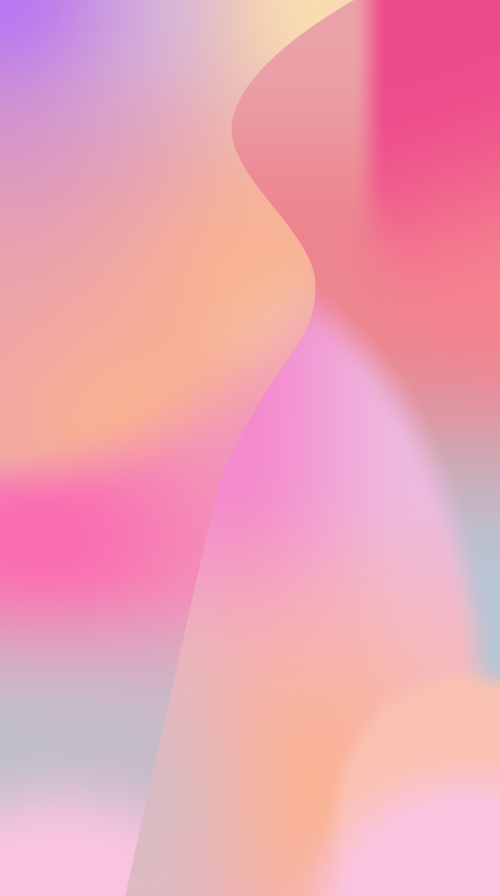
A Shadertoy shader for this background:

```glsl
// Two soft pastel gradient sheets that meet along one flowing S-shaped edge.
// Each sheet layers gaussian glows and soft ellipses over a base gradient;
// the edge is a sum of smooth ramps giving x as a function of height.

#define VIOLET   vec3(0.72, 0.47, 0.95)
#define CREAM    vec3(0.98, 0.89, 0.69)
#define APRICOT  vec3(0.98, 0.70, 0.56)
#define ROSE     vec3(0.93, 0.64, 0.67)
#define HOT_PINK vec3(0.98, 0.42, 0.69)
#define CRIMSON  vec3(0.93, 0.30, 0.55)
#define ORCHID   vec3(0.96, 0.53, 0.80)
#define LILAC    vec3(0.93, 0.73, 0.88)
#define MIST     vec3(0.72, 0.77, 0.83)
#define BLUSH    vec3(0.98, 0.77, 0.88)

// Gaussian falloff around a centre
float glow(vec2 p, vec2 centre, vec2 radius) {
    vec2 q = (p - centre) / radius;
    return exp(-dot(q, q));
}

// Filled ellipse with a soft rim
float lobe(vec2 p, vec2 centre, vec2 radius, float soft) {
    return 1.0 - smoothstep(1.0 - soft, 1.0 + soft, length((p - centre) / radius));
}

// Horizontal place of the dividing edge; y runs downward
float edgeX(float y) {
    float top = max(0.143 - y, 0.0) / 0.143;
    float tail = max(y - 0.319, 0.0);
    return 0.463 + 0.245 * pow(top, 1.8)
         + 0.168 * smoothstep(0.143, 0.319, y)
         - 0.105 * smoothstep(0.319, 0.56, y)
         - 0.405 * tail * smoothstep(0.0, 0.117, tail);
}

vec3 leftSheet(vec2 p) {
    // Warm upper field
    vec3 col = ROSE;
    col = mix(col, APRICOT, 0.95 * glow(p, vec2(0.50, 0.30), vec2(0.28, 0.17)));
    col = mix(col, APRICOT, 0.85 * glow(p, vec2(0.27, 0.47), vec2(0.28, 0.12)));
    col = mix(col, vec3(0.96, 0.77, 0.66), 0.8 * glow(p, vec2(0.60, 0.38), vec2(0.14, 0.07)));

    // Cool corner and cream light at the top
    col = mix(col, vec3(0.82, 0.57, 0.80), 0.8 * glow(p, vec2(0.0, 0.11), vec2(0.33, 0.14)));
    col = mix(col, vec3(0.84, 0.73, 0.86), 0.9 * glow(p, vec2(0.31, 0.0), vec2(0.26, 0.13)));
    col = mix(col, CREAM, 0.9 * glow(p, vec2(0.63, 0.0), vec2(0.20, 0.16)));
    col = mix(col, VIOLET, glow(p, vec2(0.0), vec2(0.23, 0.10)));

    // Pink band, fading to mist and blush
    vec3 pink = mix(vec3(0.95, 0.61, 0.73), HOT_PINK, glow(p, vec2(0.08, 0.60), vec2(0.32, 0.12)));
    pink = mix(pink, mix(MIST, ROSE, 0.18 + 0.3 * p.x), smoothstep(0.63, 0.82, p.y));
    pink = mix(pink, BLUSH, lobe(p, vec2(0.12, 1.02), vec2(0.32, 0.13), 0.45));
    float rim = 0.53 - 0.44 * p.x * p.x;
    float blur = 0.03 + 0.09 * p.x;
    return mix(col, pink, smoothstep(rim - blur, rim + blur, p.y));
}

vec3 rightSheet(vec2 p) {
    // Rose veil with a crimson panel
    vec3 col = mix(vec3(0.92, 0.63, 0.66), vec3(0.93, 0.52, 0.56), smoothstep(0.05, 0.27, p.y));
    float sag = max(p.y - 0.22, 0.0);
    float rim = 0.74 + 6.0 * sag * sag;
    float blur = 0.035 + 0.7 * sag;
    vec3 panel = mix(CRIMSON, vec3(0.96, 0.51, 0.56),
                     smoothstep(0.10, 0.38, p.y + 0.2 * (p.x - 0.8)));
    col = mix(col, panel, smoothstep(rim - blur, rim + blur, p.x));
    col = mix(col, MIST, smoothstep(0.35, 0.66, p.y));

    // Large orchid lobe with an apricot heart
    vec3 petal = mix(ORCHID, LILAC, smoothstep(0.45, 0.85, p.x));
    petal = mix(petal, vec3(0.97, 0.73, 0.74), 0.8 * smoothstep(0.52, 0.78, p.y));
    petal = mix(petal, APRICOT, 0.9 * glow(p, vec2(0.62, 0.88), vec2(0.27, 0.18)));
    petal = mix(petal, vec3(0.84, 0.74, 0.77), 0.9 * glow(p, vec2(0.29, 0.90), vec2(0.18, 0.22)));
    col = mix(col, petal, lobe(p, vec2(0.40, 0.80), vec2(0.56, 0.50), 0.07));
    col = mix(col, petal, smoothstep(0.76, 0.90, p.y));

    // Overlapping pale lobes at the lower right
    col = mix(col, vec3(0.98, 0.76, 0.70), lobe(p, vec2(0.93, 0.92), vec2(0.26, 0.165), 0.10));
    return mix(col, BLUSH, lobe(p, vec2(0.94, 1.02), vec2(0.30, 0.15), 0.26));
}

void mainImage(out vec4 fragColor, in vec2 fragCoord) {
    vec2 p = fragCoord / iResolution.xy;
    p.y = 1.0 - p.y;

    // Antialiased join of the two sheets
    float side = p.x - edgeX(p.y);
    float pixel = max(length(vec2(dFdx(side), dFdy(side))), 1e-5);
    float cover = clamp(side / pixel + 0.5, 0.0, 1.0);
    fragColor = vec4(mix(leftSheet(p), rightSheet(p), cover), 1.0);
}
```
